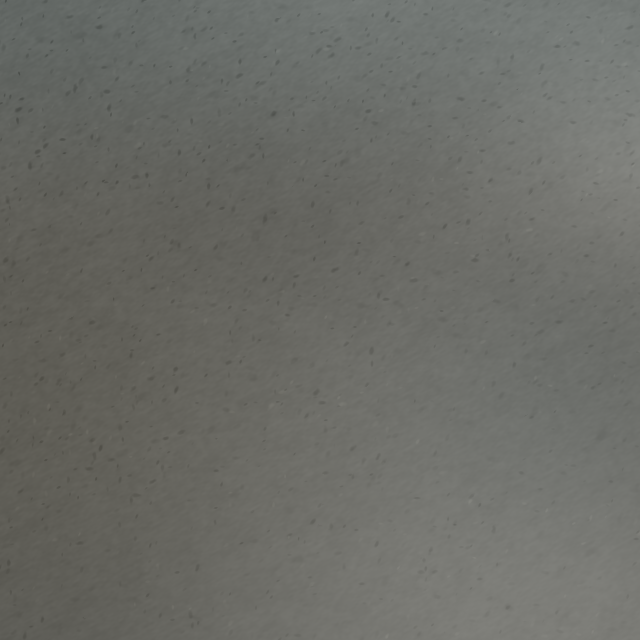
This texture is drawn by a Shadertoy shader. Its source:

```glsl
const vec3 BASE_GREY = vec3(0.408, 0.408, 0.388);
const vec3 COOL_TINT = vec3(-0.014, 0.006, 0.014);
const vec3 WARM_TINT = vec3(0.006, 0.000, -0.009);
const float SPECK_CELLS = 62.0;     // fine pits across the canvas
const float BLOT_CELLS = 34.0;      // larger, softer stains
const float SPECK_DEPTH = 0.085;
const float BLOT_DEPTH = 0.034;
const float GRAIN_DEPTH = 0.030;
const float MOTTLE_DEPTH = 0.022;

float hash(vec2 p) {
    vec3 q = fract(vec3(p.xyx) * 0.1031);
    q += dot(q, q.yzx + 33.33);
    return fract((q.x + q.y) * q.z);
}

float valueNoise(vec2 p) {
    vec2 cell = floor(p), f = fract(p);
    f = f * f * (3.0 - 2.0 * f);
    float low = mix(hash(cell), hash(cell + vec2(1, 0)), f.x);
    float high = mix(hash(cell + vec2(0, 1)), hash(cell + vec2(1, 1)), f.x);
    return mix(low, high, f.y);
}

float fbm(vec2 p) {
    float sum = 0.0, weight = 0.5;
    for (int i = 0; i < 4; i++) {
        sum += weight * valueNoise(p);
        p = mat2(1.6, 1.2, -1.2, 1.6) * p + 17.3;
        weight *= 0.5;
    }
    return sum;
}

vec2 rotate(vec2 p, float angle) {
    float c = cos(angle), s = sin(angle);
    return vec2(c * p.x + s * p.y, c * p.y - s * p.x);
}

// Soft elliptical pool of light or shade
float pool(vec2 uv, vec2 center, vec2 radius) {
    vec2 d = (uv - center) / radius;
    return exp(-dot(d, d));
}

// Scattered elongated marks, one possible mark per cell
float marks(vec2 uv, float cells, float density, float lean, float seed) {
    vec2 p = uv * cells;
    float cover = 0.0;
    for (int y = -1; y <= 1; y++) {
        for (int x = -1; x <= 1; x++) {
            vec2 cell = floor(p) + vec2(x, y);
            vec2 id = cell + seed;
            vec2 spot = cell + vec2(hash(id + 3.7), hash(id + 11.9));
            float angle = lean + (hash(id + 23.1) - 0.5) * 1.7;
            float size = mix(0.13, 0.30, pow(hash(id + 31.3), 2.0));
            vec2 d = rotate(p - spot, angle) / vec2(size * 1.5, size * 0.75);
            float wobble = 0.5 * (valueNoise(p * 4.0 + seed) - 0.5);
            float shape = 1.0 - smoothstep(0.25, 1.35, length(d) + wobble);
            float present = step(hash(id + 47.7), density);
            cover = max(cover, present * shape * mix(0.3, 1.0, hash(id + 59.2)));
        }
    }
    return cover;
}

// Uneven light across the wall
vec3 wallLight(vec2 uv) {
    float light = 0.095 * pool(uv, vec2(1.04, 0.74), vec2(0.28, 0.17));
    light += 0.080 * pool(uv, vec2(0.80, 0.02), vec2(0.42, 0.30));
    light += 0.055 * pool(uv, vec2(0.58, 1.05), vec2(0.32, 0.20));
    light += 0.035 * pool(uv, vec2(0.95, 0.98), vec2(0.30, 0.18));
    light += 0.020 * pool(uv, vec2(0.62, 0.38), vec2(0.30, 0.25));
    light -= 0.050 * pool(uv, vec2(-0.06, 0.45), vec2(0.32, 0.42));
    light -= 0.035 * pool(uv, vec2(0.00, 0.00), vec2(0.35, 0.25));
    light -= 0.020 * pool(uv, vec2(0.42, 0.64), vec2(0.30, 0.16));
    light += 0.030 * (fbm(uv * 3.0 + 5.0) - 0.47);

    float cool = smoothstep(0.62, 1.0, uv.y);
    cool += 0.45 * pool(uv, vec2(0.88, 0.38), vec2(0.25, 0.22));
    float warm = pool(uv, vec2(0.05, 0.35), vec2(0.40, 0.40));
    return BASE_GREY + light + cool * COOL_TINT + warm * WARM_TINT;
}

void mainImage(out vec4 fragColor, in vec2 fragCoord) {
    vec2 uv = fragCoord / iResolution.xy;
    vec3 color = wallLight(uv);

    // Pits are crisp and dense at the upper left, faint at the lower right
    float wear = clamp(0.40 + 0.60 * uv.y - 0.30 * uv.x, 0.15, 1.0);
    float lean = mix(0.95, 0.45, uv.x);
    float patches = smoothstep(0.25, 0.65, fbm(uv * 7.0 + 40.0));
    float density = mix(0.10, 0.42, wear) * mix(0.5, 1.2, patches);

    // Fine slanted grain and broader mottling
    vec2 along = rotate(uv, 0.50);
    float grain = valueNoise(along * vec2(95.0, 210.0)) - 0.5;
    grain += 0.6 * (valueNoise(along * vec2(190.0, 330.0) + 70.0) - 0.5);
    color += GRAIN_DEPTH * mix(0.45, 0.85, wear) * grain;
    color += MOTTLE_DEPTH * (fbm(along * vec2(22.0, 38.0)) - 0.47);

    // Dark pits, soft stains and a few pale flecks
    float pits = marks(uv, SPECK_CELLS, density, lean, 7.0);
    float stains = marks(uv, BLOT_CELLS, 0.30, lean - 0.2, 91.0);
    float flecks = marks(uv, SPECK_CELLS, 0.06, lean, 153.0);
    color -= SPECK_DEPTH * mix(0.35, 1.0, wear) * pits;
    color -= BLOT_DEPTH * mix(0.5, 0.9, wear) * stains;
    color += 0.035 * flecks * vec3(1.0, 0.97, 0.88);

    fragColor = vec4(clamp(color, 0.0, 1.0), 1.0);
}
```
